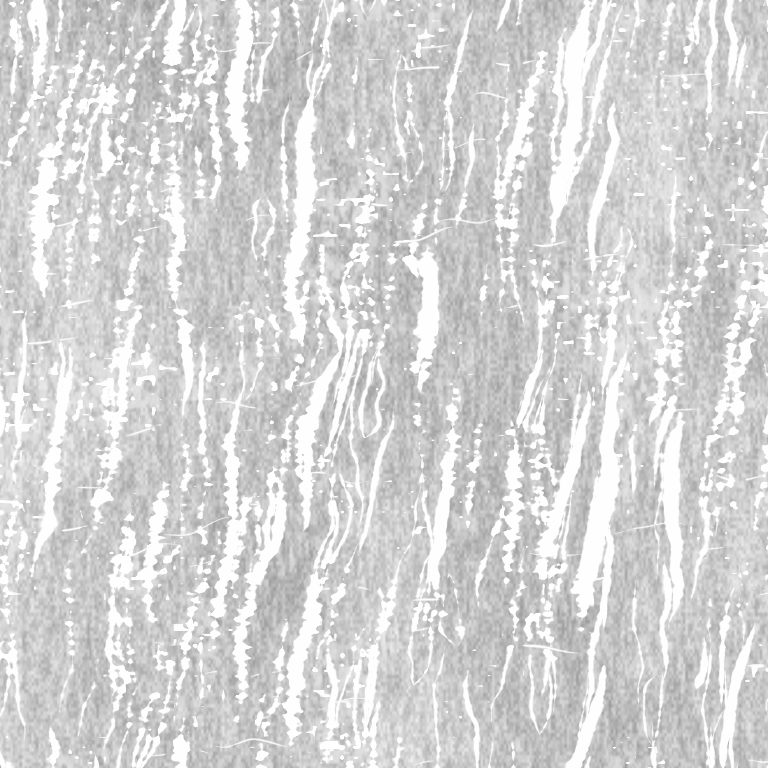
Write a WebGL 1 fragment shader that draws this texture.

```glsl
precision highp float;
// Weathered grey bark with ragged, leaning white fissures and hairline cracks.

uniform vec2 u_resolution;

const vec3 GROUND = vec3(0.768);
const vec3 DUST = vec3(0.90);
const vec3 FISSURE = vec3(0.995);

float hash(vec2 p) {
  vec3 q = fract(vec3(p.xyx) * 0.1031);
  q += dot(q, q.yzx + 33.33);
  return fract((q.x + q.y) * q.z);
}

float noise(vec2 p) {
  vec2 cell = floor(p);
  vec2 f = fract(p);
  f = f * f * (3.0 - 2.0 * f);
  float low = mix(hash(cell), hash(cell + vec2(1.0, 0.0)), f.x);
  float high = mix(hash(cell + vec2(0.0, 1.0)), hash(cell + 1.0), f.x);
  return mix(low, high, f.y);
}

float fbm(vec2 p) {
  float sum = 0.0;
  float gain = 0.533;
  for (int i = 0; i < 4; i++) {
    sum += gain * noise(p);
    p = p * 2.03 + 17.3;
    gain *= 0.5;
  }
  return sum;
}

// Distance to scattered, tapered strokes; ring > 0 opens them into slim loops.
float strokes(vec2 p, vec2 cells, vec2 lengths, vec2 widths,
              float ring, float density, float seed) {
  vec2 home = floor(p * cells);
  float nearest = 1.0;
  for (int j = -1; j <= 1; j++) {
    for (int i = -1; i <= 1; i++) {
      vec2 id = home + vec2(float(i), float(j));
      vec2 key = id + seed;
      if (hash(key + 5.7) > density) continue;
      vec2 center = (id + vec2(hash(key), hash(key + 71.3))) / cells;
      vec2 d = p - center;
      float size = hash(key + 23.1);
      float lean = mix(-0.03, 0.26, hash(key + 41.9));
      float bend = 0.004 * sin(d.y * 28.0 + size * 40.0);
      float x = d.x - lean * d.y - bend;
      float t = d.y / mix(lengths.x, lengths.y, hash(key + 91.7));
      float skew = max(0.3, 1.0 + 0.9 * t * (hash(key + 13.3) - 0.6));
      float taper = (1.0 - t * t * t * t) * skew;
      float width = mix(widths.x, widths.y, size * size);
      nearest = min(nearest, abs(abs(x) - ring * taper) - width * taper);
    }
  }
  return nearest;
}

// Wavering centre lines shared by all fissures.
vec2 warp(vec2 p) {
  float sway = 0.022 * (noise(p * vec2(6.0, 9.0)) - 0.5);
  float kink = 0.010 * (noise(p * vec2(26.0, 38.0) + 9.0) - 0.5);
  float lift = 0.016 * (noise(p * vec2(24.0, 16.0) + 31.0) - 0.5);
  return p + vec2(sway + kink, lift);
}

float fissures(vec2 p) {
  float d = strokes(p, vec2(13.0, 4.0), vec2(0.08, 0.19), vec2(0.002, 0.0115), 0.0, 0.9, 11.0);
  d = min(d, strokes(p, vec2(20.0, 7.0), vec2(0.03, 0.10), vec2(0.0012, 0.006), 0.0, 0.75, 137.0));
  return min(d, strokes(p, vec2(11.0, 5.0), vec2(0.04, 0.10), vec2(0.0015, 0.003), 0.011, 0.55, 263.0));
}

// Fine upright wood grain over soft blotches.
float groundTone(vec2 p) {
  float blotch = 0.22 * (fbm(p * vec2(6.0, 3.5) + 50.0) - 0.5);
  float grain = 0.13 * (noise(p * vec2(190.0, 38.0)) - 0.5);
  float grit = 0.15 * (noise(p * vec2(330.0, 210.0)) - 0.5);
  return blotch + grain + grit;
}

float coverage(float d, float soft) {
  return 1.0 - smoothstep(-soft, soft, d);
}

void main() {
  vec2 p = gl_FragCoord.xy / u_resolution.y;
  float soft = 1.0 / u_resolution.y;
  vec2 q = warp(p);

  // Teeth run sideways, so edges fray into short horizontal chips.
  float teeth = 0.6 * noise(p * vec2(65.0, 160.0)) + 0.4 * noise(p * vec2(150.0, 260.0) + 7.0);
  float fray = mix(0.004, 0.019, smoothstep(0.3, 0.7, noise(p * vec2(16.0, 10.0) + 80.0)));
  float d = fissures(q) + fray * (0.5 - teeth);

  // Thin cross cracks and loose specks.
  float cracks = strokes(q.yx, vec2(14.0, 12.0), vec2(0.012, 0.045), vec2(0.0007, 0.0016), 0.0, 0.42, 409.0);
  float crackGap = 0.003 * smoothstep(0.5, 0.7, noise(p * 55.0 + 3.0));
  float region = fbm(p * vec2(11.0, 8.0) + 120.0);
  float specks = noise(p * vec2(110.0, 150.0) + 15.0) + 0.6 * (region - 0.5);
  float white = max(coverage(d, soft), coverage(cracks + crackGap, soft));
  white = max(white, smoothstep(0.91, 0.98, specks));

  // Pale dust gathers beside fissures and in worn patches.
  float halo = 0.7 * exp(-max(d, 0.0) / 0.005);
  float worn = smoothstep(0.52, 0.75, region);
  float dust = clamp(halo + worn, 0.0, 1.0) * smoothstep(0.25, 0.8, noise(p * vec2(130.0, 95.0)));

  vec3 color = GROUND + groundTone(p);
  color = mix(color, DUST, 0.75 * dust);
  color = mix(color, FISSURE, white);
  gl_FragColor = vec4(clamp(color, 0.0, 1.0), 1.0);
}
```
